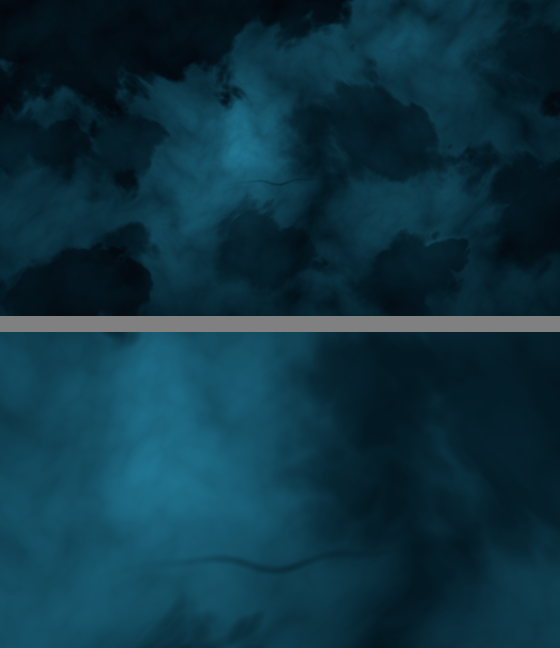
Top, the full canvas; bottom, a detail of the centre.
Reproduce this texture procedurally as a Shadertoy shader.

```glsl
// Storm clouds at night: teal light breaks through behind dark billowing masses.
// Layered soft cellular noise makes the puffs, which also ruffle the outlines of
// elliptical cloud masses and of one heavy bank at the upper left.

vec2 jitter(vec2 cell) {
    return fract(sin(vec2(dot(cell, vec2(127.1, 311.7)),
                          dot(cell, vec2(269.5, 183.3)))) * 43758.5);
}

// Smooth squared distance to the nearest cell point: low in puffs, high in creases
float softCells(vec2 p) {
    vec2 cell = floor(p), f = p - cell;
    float sum = 0.0;
    for (int j = -1; j <= 1; j++)
    for (int i = -1; i <= 1; i++) {
        vec2 o = vec2(i, j);
        vec2 d = o + jitter(cell + o) - f;
        sum += exp(-10.0 * dot(d, d));
    }
    return -0.1 * log(sum);
}

// Octaves of puffs, roughly centred on zero
float billow(vec2 p) {
    float total = 0.0, amp = 0.5;
    for (int k = 0; k < 5; k++) {
        total += amp * softCells(p);
        p = mat2(1.6, 1.25, -1.25, 1.6) * p + 7.3;
        amp *= 0.53;
    }
    return (total - 0.15) * 6.0;
}

float glow(vec2 p, vec2 centre, vec2 size) {
    vec2 q = (p - centre) / size;
    return exp(-dot(q, q));
}

void mainImage(out vec4 fragColor, in vec2 fragCoord) {
    vec2 p = fragCoord / iResolution.y;

    // Turbulent drift bends the cells into smoke
    vec2 w = p + 0.030 * sin(p.yx * 9.0 + vec2(0.4, 2.1));
    w += 0.012 * sin(w.yx * 23.0 + vec2(1.7, 0.3));
    w += 0.005 * sin(w.yx * 57.0 + vec2(3.1, 5.2));
    float outline = billow(w * 3.6 + 2.0);
    float body = billow(w * 5.0 + 31.0);

    // Light behind the clouds
    float light = 0.19
        + 0.09 * glow(p, vec2(0.76, 0.50), vec2(0.30, 0.28))
        + 0.18 * glow(w, vec2(0.73, 0.59), vec2(0.11, 0.13))
        + 0.08 * glow(w, vec2(0.58, 0.30), vec2(0.09, 0.14))
        + 0.08 * glow(p, vec2(1.30, 0.92), vec2(0.28, 0.22))
        + 0.06 * glow(p, vec2(1.36, 0.34), vec2(0.16, 0.13));
    light *= 1.0 - 0.20 * body;

    // Faint falling streaks at the upper right
    float streak = sin(w.x * 70.0 + 2.0 * sin(w.y * 5.0)) * sin(w.x * 31.0 + 1.0);
    light *= 1.0 + 0.10 * streak * glow(p, vec2(1.36, 1.0), vec2(0.20, 0.22));

    // Dark masses: centre and radii, crisp toward the upper right, fading elsewhere
    vec4 masses[9] = vec4[9](
        vec4(1.16, 0.55, 0.27, 0.23), vec4(0.42, 0.27, 0.19, 0.17),
        vec4(1.68, 0.35, 0.24, 0.30), vec4(1.23, 0.14, 0.26, 0.20),
        vec4(0.14, 0.08, 0.42, 0.18), vec4(0.42, 0.52, 0.17, 0.14),
        vec4(0.83, 0.20, 0.20, 0.16), vec4(1.70, 0.88, 0.22, 0.30),
        vec4(0.08, 0.54, 0.20, 0.13));
    for (int i = 0; i < 9; i++) {
        vec2 q = (p - masses[i].xy) / masses[i].zw;
        float depth = 1.0 - length(q) - 0.5 * outline;
        float softness = max(0.14, 0.45 - 0.3 * dot(q, vec2(0.8, 0.6)));
        float strength = 0.36 + 0.16 * jitter(vec2(i, 4)).x;
        light *= 1.0 - strength * smoothstep(0.0, softness, depth);
    }

    // Thin torn wisp below the brightest gap
    float wisp = abs(w.y - 0.41 + 0.10 * (w.x - 0.88) + 0.006 * sin(w.x * 60.0));
    light *= 1.0 - 0.25 * smoothstep(0.007, 0.0, wisp)
                 * glow(p, vec2(0.88, 0.41), vec2(0.10, 0.10));

    // Heavy bank with a hanging tip, rising to the right
    float bank = p.y - 0.65 - 0.84 * max(0.0, p.x - 0.72)
        + 0.05 * glow(p, vec2(0.70, 0.64), vec2(0.08, 0.20)) - 0.09 * outline;
    float bankLight = 0.055 - 0.022 * body
        + 0.045 * glow(p, vec2(0.84, 0.84), vec2(0.16, 0.13))
        + 0.020 * glow(p, vec2(0.22, 0.88), vec2(0.20, 0.12));
    light = mix(light, bankLight, smoothstep(-0.012, 0.065, bank));

    // Dim the lower and right borders
    light *= mix(0.72, 1.0, smoothstep(-0.05, 0.25, p.y));
    light *= 1.0 - 0.22 * smoothstep(1.45, 1.80, p.x);
    light = max(light, 0.022);

    // Near-black blue to pale teal
    fragColor = vec4(max(0.012, 0.32 * light - 0.02), light, 1.2 * light + 0.02, 1.0);
}
```
